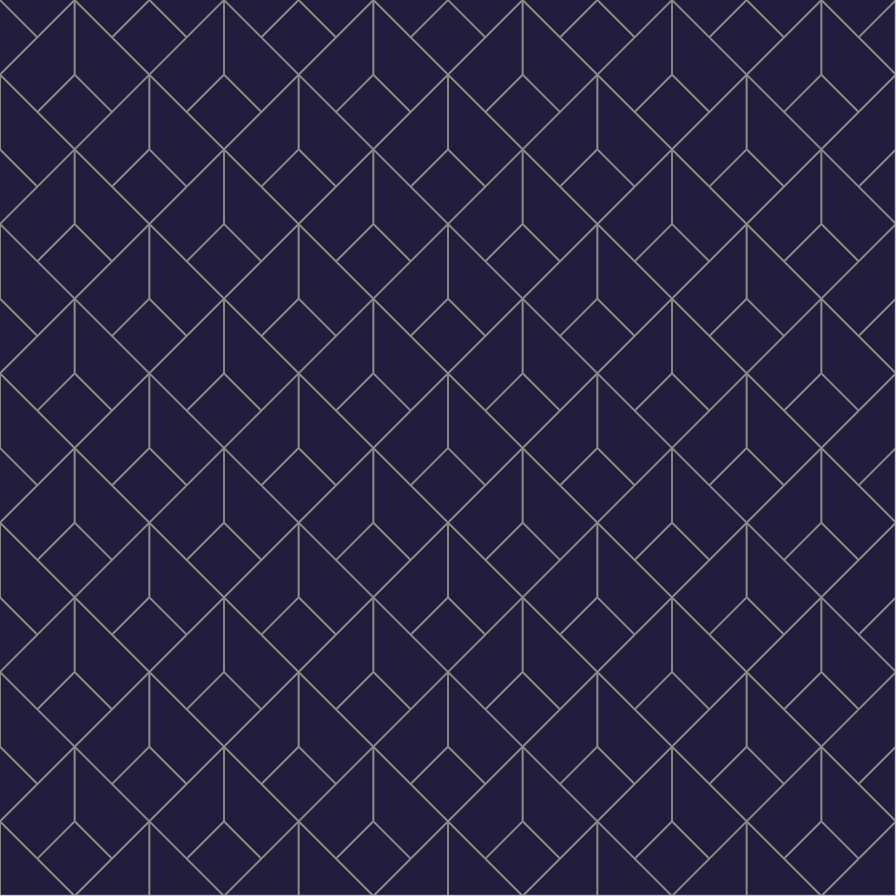
Give the GLSL for this pattern, as a WebGL 1 fragment shader.

```glsl
precision highp float;
// Fine pale lines on navy: staggered diamonds, each split by a stem and a small inner diamond.

uniform vec2 u_resolution;

#define REPEATS 6.0
#define LINE_WIDTH 0.0128
#define LINE_SOFTNESS 1.12
#define EDGE_WIDTH 0.0013
#define GROUND_COLOR vec3(0.133, 0.112, 0.238)
#define LINE_COLOR vec3(0.580, 0.560, 0.540)
#define EDGE_COLOR vec3(0.800, 0.790, 0.820)

float segmentDistance(vec2 p, vec2 a, vec2 b) {
  vec2 ab = b - a;
  float t = clamp(dot(p - a, ab) / dot(ab, ab), 0.0, 1.0);
  return length(p - a - ab * t);
}

// Folds the plane into one diamond of half-diagonal 0.5, centred on zero.
vec2 diamondCell(vec2 p) {
  vec2 q = fract(p) - 0.5;
  float isCorner = step(0.5, abs(q.x) + abs(q.y));
  return q - 0.5 * sign(q) * isCorner;
}

// Distance to the nearest line of a diamond cell.
float lineDistance(vec2 q) {
  vec2 mirrored = vec2(abs(q.x), q.y);
  float outline = (0.5 - abs(q.x) - abs(q.y)) * sqrt(0.5);
  float stem = segmentDistance(mirrored, vec2(0.0), vec2(0.0, 0.5));
  float branch = segmentDistance(mirrored, vec2(0.0), vec2(0.25, -0.25));
  return min(outline, min(stem, branch));
}

// Share of a pixel covered by a line, also for lines thinner than a pixel.
float lineCoverage(float d, float pixel) {
  float halfWidth = 0.5 * LINE_WIDTH;
  float outer = clamp((d + halfWidth) / pixel + 0.5, 0.0, 1.0);
  float inner = clamp((d - halfWidth) / pixel + 0.5, 0.0, 1.0);
  return outer - inner;
}

void main() {
  float side = min(u_resolution.x, u_resolution.y);
  vec2 p = gl_FragCoord.xy / side * REPEATS;
  float coverage = lineCoverage(lineDistance(diamondCell(p)), LINE_SOFTNESS * REPEATS / side);
  vec3 color = mix(GROUND_COLOR, LINE_COLOR, coverage);

  // Pale hairline along the right and bottom edges.
  float edgeDistance = min(u_resolution.x - gl_FragCoord.x, gl_FragCoord.y) / side;
  float edge = clamp((EDGE_WIDTH - edgeDistance) * side + 0.5, 0.0, 1.0);
  gl_FragColor = vec4(mix(color, EDGE_COLOR, edge), 1.0);
}
```
